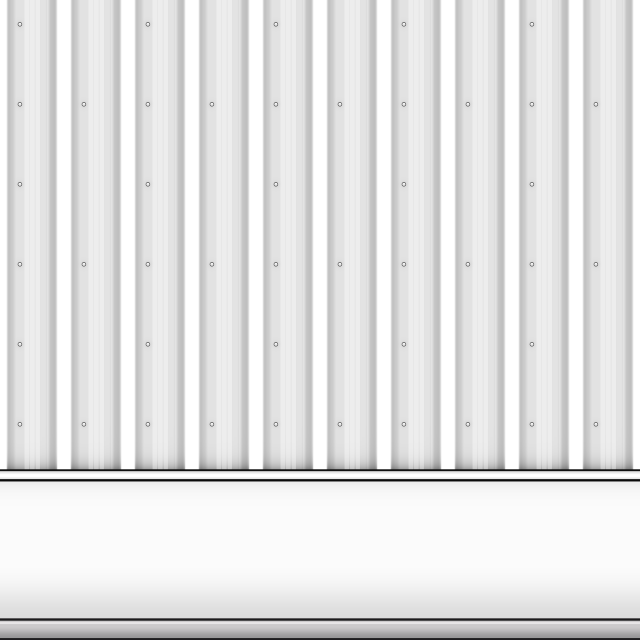
Give the GLSL for this texture, as a Shadertoy shader.

```glsl
// Ribbed white metal cladding with rivets above a smooth plinth and a steel base rail.

// Soft horizontal or vertical line centred at c with half width w
float line(float x, float c, float w, float soft) {
    return 1.0 - smoothstep(w - soft, w + soft, abs(x - c));
}

// Brightness across one rib period, u from 0 to 1
float ribProfile(float u) {
    float groove = mix(0.755, 0.80, smoothstep(0.13, 0.20, u));
    groove = mix(groove, 0.885, smoothstep(0.19, 0.26, u));
    groove = mix(groove, 0.93, smoothstep(0.35, 0.39, u));
    groove = mix(groove, 0.89, smoothstep(0.61, 0.66, u));
    groove = mix(groove, 0.77, smoothstep(0.74, 0.80, u));
    groove -= 0.02 * smoothstep(0.79, 0.85, u);

    // Fine pressed seams along the flat of the groove
    float flatPart = step(0.33, u) * step(u, 0.76);
    float seam = abs(fract((u - 0.375) / 0.087 + 0.5) - 0.5);
    groove -= 0.025 * flatPart * (1.0 - smoothstep(0.04, 0.18, seam));

    float inside = smoothstep(0.09, 0.14, u) * (1.0 - smoothstep(0.855, 0.91, u));
    float crest = 1.0 - 0.04 * smoothstep(0.34, 0.42, abs(fract(u + 0.5) - 0.5) * 3.5);
    return mix(crest, groove, inside);
}

// Adds staggered rivets: alternate columns carry every second one
float addRivets(float shade, vec2 uv, float px) {
    float column = floor(uv.x * 10.0);
    float spacing = mod(column, 2.0) < 0.5 ? 0.125 : 0.25;
    float row = floor((uv.y - 0.337) / spacing + 0.5);
    vec2 centre = vec2((column + 0.311) * 0.1, 0.337 + max(row, 0.0) * spacing);
    float d = length(uv - centre);
    shade -= 0.05 * exp(-d * d / 0.00003);
    shade = mix(shade, 0.46, 1.0 - smoothstep(0.0036 - px * 0.5, 0.0036 + px * 0.5, d));
    float cap = 0.95 - 30.0 * (centre.y - uv.y + 0.001);
    return mix(shade, cap, 1.0 - smoothstep(0.0023 - px * 0.5, 0.0023 + px * 0.5, d));
}

void mainImage(out vec4 fragColor, in vec2 fragCoord) {
    vec2 uv = fragCoord / iResolution.xy;
    float px = 1.0 / iResolution.y;
    float soft = max(px * 0.6, 0.0008);

    // Corrugated wall, darkened where the grooves meet the ledge
    float rib = ribProfile(fract(uv.x * 10.0));
    float contact = exp(-max(uv.y - 0.266, 0.0) / 0.010);
    float wall = rib - 0.28 * contact * smoothstep(0.0, 0.12, 1.0 - rib);
    wall = addRivets(wall, uv, px);

    // Plinth face: bright in the middle, shaded toward both edges
    float plinth = 0.985 - 0.125 * pow(1.0 - smoothstep(0.032, 0.13, uv.y), 1.6);
    plinth -= 0.07 * exp(-max(0.248 - uv.y, 0.0) / 0.012);

    // Base rail: cool steel with a pale upper lip
    float rail = mix(0.60, 0.80, smoothstep(0.003, 0.022, uv.y));
    rail += 0.12 * line(uv.y, 0.0265, 0.0015, 0.0012);
    vec3 railColor = rail * vec3(1.0, 0.985, 0.995);

    // Stack the bands from bottom to top
    vec3 color = mix(railColor, vec3(plinth), smoothstep(-soft, soft, uv.y - 0.032));
    float ledge = 0.90 + 0.10 * line(uv.y, 0.257, 0.003, 0.002);
    color = mix(color, vec3(ledge), smoothstep(-soft, soft, uv.y - 0.2495));
    color = mix(color, vec3(wall), smoothstep(-soft, soft, uv.y - 0.2655));

    // Dark joints between the bands
    color = mix(color, vec3(0.06), line(uv.y, 0.2652, 0.0015, soft));
    color = mix(color, vec3(0.04), line(uv.y, 0.2495, 0.0018, soft));
    color = mix(color, vec3(0.11, 0.10, 0.11), line(uv.y, 0.0320, 0.0018, soft));
    color = mix(color, vec3(0.12, 0.11, 0.12), line(uv.y, 0.0008, 0.0022, soft));

    fragColor = vec4(clamp(color, 0.0, 1.0), 1.0);
}
```
